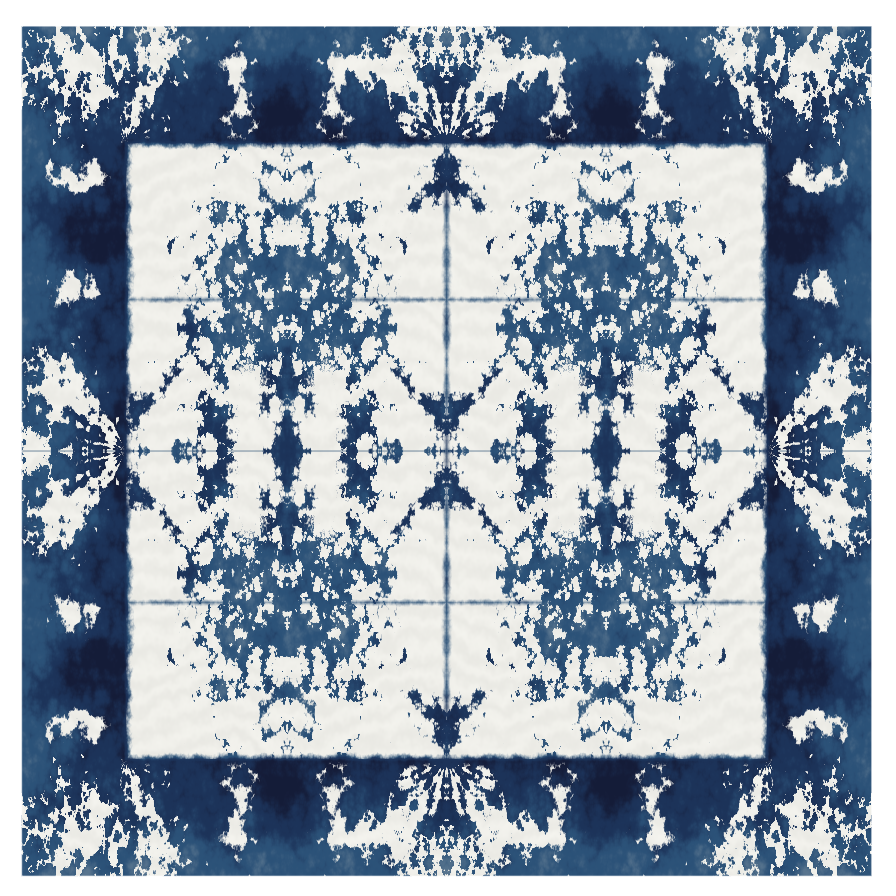
Give the GLSL for this pattern, as a WebGL 1 fragment shader.

```glsl
precision highp float;
uniform vec2 u_resolution;

#define CENTER vec2(0.4985, 0.4965)
#define CLOTH_HALF 0.474
#define FRAME_HALF vec2(0.358, 0.344)
#define COLUMN_X 0.178
#define CREASE_Y 0.169
#define RAGGED 0.19
#define CRISP 0.055
#define LINEN vec3(0.935, 0.933, 0.912)
#define PALE vec3(0.35, 0.46, 0.56)
#define BLUE vec3(0.17, 0.32, 0.47)
#define INDIGO vec3(0.11, 0.20, 0.35)
#define NAVY vec3(0.08, 0.11, 0.22)

vec2 hash2(vec2 p) {
  p = vec2(dot(p, vec2(127.1, 311.7)), dot(p, vec2(269.5, 183.3)));
  return fract(sin(p) * 43758.55);
}

// Distance to the nearest scattered cell point
float cells(vec2 p) {
  vec2 id = floor(p), f = fract(p);
  float nearest = 2.0;
  for (int j = -1; j <= 1; j++)
    for (int i = -1; i <= 1; i++) {
      vec2 g = vec2(float(i), float(j));
      vec2 d = g + hash2(id + g) - f;
      nearest = min(nearest, dot(d, d));
    }
  return sqrt(nearest);
}

// Layered cells, centred near zero
float mottle(vec2 p) {
  float sum = 0.0, weight = 0.5;
  for (int i = 0; i < 4; i++) {
    sum += weight * (cells(p) - 0.47);
    p = p * 2.1 + vec2(3.7, 8.3);
    weight *= 0.66;
  }
  return sum;
}

// Shape fields are positive inside
float ellipse(vec2 p, vec2 size) {
  return (1.0 - length(p / size)) * min(size.x, size.y);
}

float bowtie(vec2 p) {
  return min((p.y * 0.62 - p.x) * 0.85, 0.058 + 0.5 * p.x - p.y);
}

// Serrated white wedge; p.x runs along the border, p.y outward
float petal(vec2 p, float angle, float spread) {
  float r = length(p), a = atan(p.x, p.y);
  float teeth = 0.007 * sin(a * 24.0 + r * 40.0);
  return min((spread - abs(a - angle)) * r + teeth, 0.135 - r);
}

float panelDye(vec2 a, vec2 e, float u, float n) {
  // Broad stained columns
  float body = -length(max(vec2(u - 0.06, abs(a.y - 0.165) - 0.055), 0.0)) + 0.03;
  float band = min(0.019 - abs(u - 0.075), 0.15 - a.y);
  float streaks = -0.025 - max(u - 0.085, 0.0) - max(0.22 - a.y, 0.0);
  float loose = max(max(body, band), streaks) + n * RAGGED;
  loose = min(loose, -ellipse(vec2(u - 0.043, a.y - 0.045), vec2(0.014, 0.062)) - n * 0.05);

  // Beaded spine and lattice
  float spine = min(0.019 + 0.011 * sin(a.y * 120.0 + 1.5) - u, 0.1 - a.y);
  spine = min(spine, -ellipse(vec2(u - 0.009, a.y - 0.044), vec2(0.007, 0.011)));
  float lattice = 0.004 - abs(u - 0.026 * abs(sin(a.y * 48.0)));
  lattice = min(lattice, a.y - 0.25);

  // Bow ties, spindles and knots
  float bows = max(bowtie(a), max(bowtie(vec2(-e.x, a.y)), bowtie(vec2(a.x, -e.y))));
  float spindle = 0.011 * (1.0 - abs(u - 0.11) / 0.03) - a.y;
  float knot = ellipse(vec2(u - 0.108, a.y - CREASE_Y), vec2(0.007, 0.024));
  float crisp = max(max(bows, spindle), max(knot, max(spine, lattice)));
  float folds = max(0.0022 - a.x, 0.0018 - abs(a.y - CREASE_Y)) + n * 0.006;
  return max(max(loose, crisp + n * CRISP), folds);
}

float borderWhite(vec2 a, vec2 e, bool top, float n) {
  vec2 p = top ? vec2(a.x, e.y) : vec2(a.y, e.x);
  vec2 pair = top ? vec2(COLUMN_X, 0.052) : vec2(0.247, 0.062);
  vec2 size = top ? vec2(0.012, 0.040) : vec2(0.013, 0.025);
  float fan = petal(p, top ? 0.57 : 0.75, 0.3);
  float waist = 0.003 * sin(p.y * 150.0);
  float blobs = ellipse(vec2(abs(p.x - pair.x) - pair.y + waist, p.y - 0.06), size);
  float corner = top ? petal(vec2(-e.x, e.y), 0.36, 0.22) : -1.0;
  float lace = 0.048 - length(e - vec2(0.055, 0.085));
  float edgeLace = 0.035 - length(p - vec2(0.0, 0.115));
  float shapes = max(max(fan, corner) + n * 0.09, blobs + n * 0.05);
  return max(shapes, max(lace, edgeLace) + n * 0.22);
}

void main() {
  vec2 c = gl_FragCoord.xy / u_resolution - CENTER;
  vec2 a = abs(c), e = a - FRAME_HALF;
  float px = 1.0 / min(u_resolution.x, u_resolution.y);
  float u = abs(a.x - COLUMN_X);
  float n = mottle(vec2(u * 46.0, a.y * 30.0) + 5.0);
  float wash = mottle(a * vec2(17.0, 12.0) + 31.0);

  // Folded panel and dyed border
  float rim = max(e.x, e.y);
  bool top = e.y > 0.0;
  float dye = rim > 0.0 ? -borderWhite(a, e, top, n) : panelDye(a, e, u, n);
  dye = max(dye, 0.0045 - abs(rim) + n * 0.012);

  // Dye depth
  float bows = max(bowtie(a), max(bowtie(vec2(-e.x, a.y)), bowtie(vec2(a.x, -e.y))));
  float depth = 0.36 + 0.4 * smoothstep(-0.02, 0.012, bows);
  depth += 0.25 * (1.0 - smoothstep(0.06, 0.12, a.y)) * step(u, 0.1);
  vec2 star = top ? vec2(a.x - COLUMN_X, e.y - 0.05) : vec2(a.y - 0.247, e.x - 0.04);
  float borderDepth = 0.88 - 4.2 * rim + 0.4 * exp(-dot(star, star) * 700.0);
  depth = mix(depth, borderDepth, smoothstep(-0.005, 0.003, rim));
  depth = clamp(depth + wash * 0.7 + n * 0.3, 0.0, 1.0);
  vec3 ink = mix(PALE, BLUE, smoothstep(0.0, 0.35, depth));
  ink = mix(ink, INDIGO, smoothstep(0.35, 0.68, depth));
  ink = mix(ink, NAVY, smoothstep(0.68, 1.0, depth));

  // Wrinkled linen, then dye and margin
  float wrinkle = sin(c.y * 210.0 + 3.0 * sin(c.x * 31.0) + wash * 9.0);
  vec3 color = LINEN + 0.014 * wrinkle + 0.02 * n;
  color = mix(color, PALE, 0.45 * (1.0 - smoothstep(0.0005, 0.0005 + px, a.y)));
  color = mix(color, ink, smoothstep(-0.0025 - px, 0.0025 + px, dye));
  float outside = smoothstep(-px, px, max(a.x, a.y) - CLOTH_HALF);
  gl_FragColor = vec4(mix(color, vec3(1.0), outside), 1.0);
}
```
